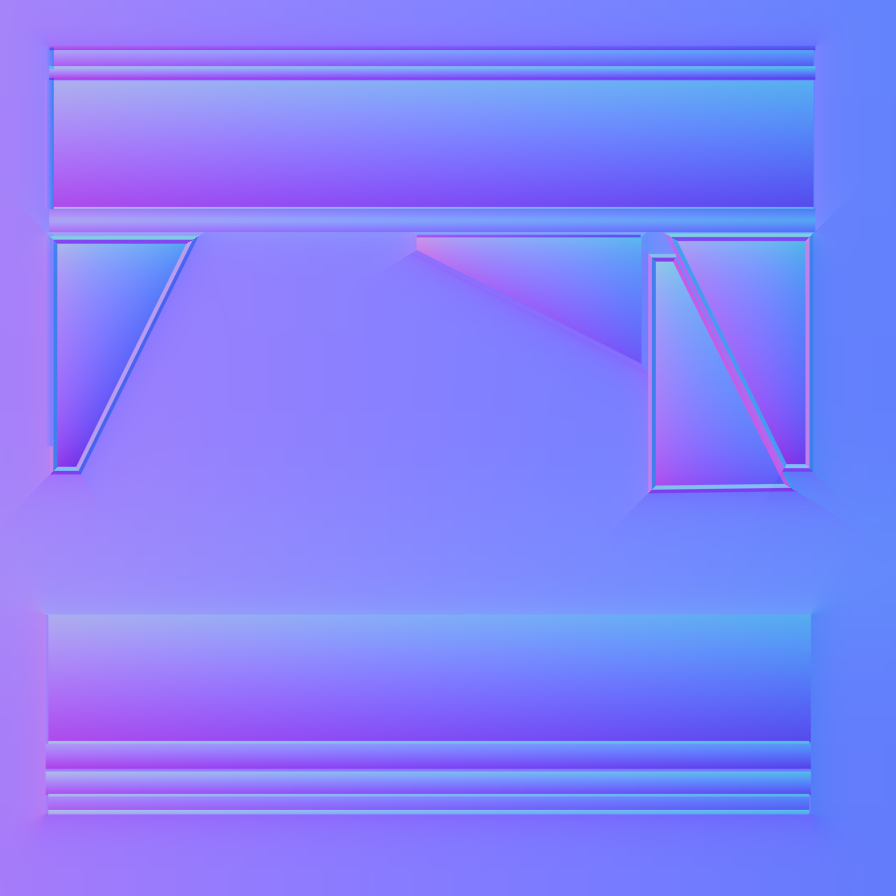
Reproduce this texture map procedurally as a Shadertoy shader.

```glsl
// Draws a tangent-space normal map of beveled trim rails, panels and wedge brackets.

// Soft coverage of a signed distance
float cover(float d) {
    float px = 0.75 / iResolution.y;
    return smoothstep(px, -px, d);
}

float boxDist(vec2 p, vec2 lo, vec2 hi) {
    vec2 q = abs(p - 0.5 * (lo + hi)) - 0.5 * (hi - lo);
    return length(max(q, 0.0)) + min(max(q.x, q.y), 0.0);
}

// Rail whose vertical slope blends from bottom to top
vec2 rail(vec2 tilt, vec2 p, vec2 lo, vec2 hi, float bottom, float top) {
    float h = clamp((p.y - lo.y) / (hi.y - lo.y), 0.0, 1.0);
    float across = clamp((p.x - lo.x) / (hi.x - lo.x), 0.0, 1.0);
    vec2 slope = vec2(mix(0.36, -0.34, across), mix(bottom, top, h));
    return mix(tilt, slope, cover(boxDist(p, lo, hi)));
}

// Upright rail: the same profile with swapped axes
vec2 column(vec2 tilt, vec2 p, vec2 lo, vec2 hi, float left, float right) {
    float h = clamp((p.x - lo.x) / (hi.x - lo.x), 0.0, 1.0);
    vec2 slope = vec2(mix(left, right, h), tilt.y);
    return mix(tilt, slope, cover(boxDist(p, lo, hi)));
}

// Faint slope that spreads outside a box
vec2 halo(vec2 p, vec2 lo, vec2 hi, float amount, float width) {
    vec2 q = p - clamp(p, lo, hi);
    float d = length(q);
    return vec2(-q.x, q.y) / max(d, 0.0001) * amount * exp(-d / width);
}

// Convex bracket, corners clockwise, with a groove and lip around it
vec2 wedge(vec2 tilt, vec2 p, vec2 corners[4], float rim) {
    float d = -1.0;
    vec2 face = vec2(0.0), nearest = vec2(0.0);
    for (int i = 0; i < 4; i++) {
        vec2 a = corners[i];
        vec2 e = normalize(corners[(i + 1) % 4] - a);
        vec2 n = vec2(-e.y, e.x);
        float side = dot(p - a, n);
        vec2 slope = vec2(-n.x, n.y);
        face += slope * 0.43 * exp(min(side, 0.0) / 0.065);
        if (side > d) { d = side; nearest = slope; }
    }
    tilt += nearest * 0.22 * exp(-max(d, 0.0) / 0.018);
    tilt = mix(tilt, nearest * 0.55, rim * cover(d - 0.0085));
    tilt = mix(tilt, -nearest * 0.62, rim * cover(d - 0.0045));
    return mix(tilt, face, cover(d));
}

vec2 upperFrame(vec2 t, vec2 p) {
    float l = 0.055, r = 0.910;
    t += halo(p, vec2(l, 0.741), vec2(r, 0.948), -0.13, 0.014);
    t = rail(t, p, vec2(l, 0.944), vec2(r, 0.949), -0.48, -0.20);
    t = rail(t, p, vec2(0.060, 0.926), vec2(0.908, 0.944), -0.30, 0.30);
    t = rail(t, p, vec2(l, 0.911), vec2(r, 0.926), -0.55, 0.55);
    t = rail(t, p, vec2(0.060, 0.768), vec2(0.908, 0.910), -0.42, 0.38);
    t = rail(t, p, vec2(l, 0.754), vec2(r, 0.768), 0.32, -0.10);
    t = rail(t, p, vec2(l, 0.741), vec2(r, 0.754), -0.16, 0.32);
    t = rail(t, p, vec2(0.060, 0.767), vec2(0.908, 0.769), 0.45, 0.45);
    t = column(t, p, vec2(0.050, 0.767), vec2(0.060, 0.913), 0.42, -0.58);
    t = column(t, p, vec2(0.051, 0.923), vec2(0.060, 0.947), 0.25, -0.45);
    return column(t, p, vec2(0.050, 0.502), vec2(0.059, 0.739), 0.42, -0.10);
}

vec2 lowerFrame(vec2 t, vec2 p) {
    float l = 0.051, r = 0.905;
    t += halo(p, vec2(l, 0.092), vec2(r, 0.314), 0.17, 0.022);
    t = rail(t, p, vec2(0.054, 0.172), vec2(r, 0.314), -0.42, 0.36);
    t = rail(t, p, vec2(l, 0.142), vec2(r, 0.170), -0.50, 0.22);
    t = rail(t, p, vec2(l, 0.113), vec2(r, 0.139), -0.42, 0.48);
    t = rail(t, p, vec2(0.054, 0.096), vec2(0.903, 0.111), -0.28, 0.08);
    // Bright seams
    t = rail(t, p, vec2(0.054, 0.170), vec2(0.903, 0.173), 0.48, 0.48);
    t = rail(t, p, vec2(0.054, 0.111), vec2(0.903, 0.114), 0.42, 0.42);
    return rail(t, p, vec2(0.054, 0.091), vec2(0.903, 0.096), 0.25, 0.55);
}

vec2 brackets(vec2 t, vec2 p) {
    vec2 leftBrace[4] = vec2[4](vec2(0.064, 0.728), vec2(0.208, 0.728),
                                vec2(0.085, 0.479), vec2(0.064, 0.479));
    vec2 gusset[4] = vec2[4](vec2(0.465, 0.736), vec2(0.716, 0.736),
                             vec2(0.716, 0.594), vec2(0.465, 0.721));
    vec2 lowBrace[4] = vec2[4](vec2(0.732, 0.708), vec2(0.751, 0.708),
                               vec2(0.875, 0.460), vec2(0.732, 0.458));
    vec2 highBrace[4] = vec2[4](vec2(0.756, 0.731), vec2(0.899, 0.731),
                                vec2(0.899, 0.482), vec2(0.878, 0.482));
    t = wedge(t, p, leftBrace, 0.9);
    t = wedge(t, p, gusset, 0.08);
    t = rail(t, p, vec2(0.465, 0.735), vec2(0.715, 0.738), -0.45, -0.45);
    t = wedge(t, p, lowBrace, 0.9);
    return wedge(t, p, highBrace, 0.9);
}

void mainImage(out vec4 fragColor, in vec2 fragCoord) {
    vec2 p = fragCoord / iResolution.xy;

    // Gently bowed backing surface
    float swell = (p.y - 0.36) / 0.11;
    vec2 tilt = vec2(mix(0.30, -0.23, p.x), 0.08 * exp(-swell * swell) + 0.06 * (p.y - 0.5));

    tilt = brackets(tilt, p);
    tilt = upperFrame(tilt, p);
    tilt = lowerFrame(tilt, p);

    // Encode the surface normal as colour
    float z = sqrt(max(1.0 - dot(tilt, tilt), 0.05));
    fragColor = vec4(0.5 + 0.5 * vec3(tilt, z), 1.0);
}
```
